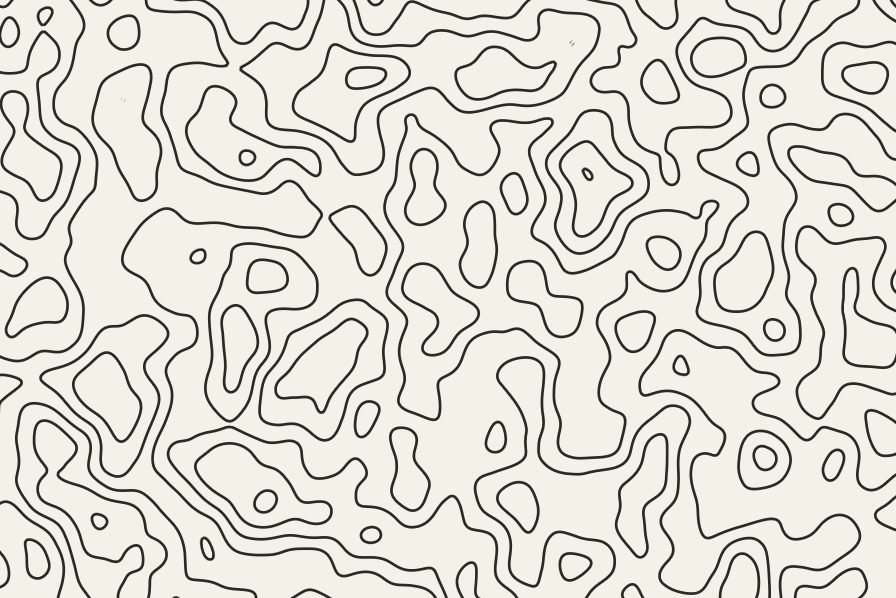
Write a Shadertoy shader that draws this pattern.

```glsl
// Topographic contour map: thin dark height lines on warm off-white paper.

#define CELLS 5.6          // main noise cells per canvas height
#define DETAIL_SCALE 2.1   // frequency of the small bumps, relative to CELLS
#define DETAIL_GAIN 0.40   // strength of the small bumps
#define SWELL_SCALE 0.45   // frequency of the broad swell, relative to CELLS
#define SWELL_GAIN 0.50    // strength of the broad swell
#define LEVEL_STEP 0.232   // height between neighbouring contours
#define LINE_WIDTH 0.0045  // stroke width in canvas heights
#define SLOPE_EPS 0.0012   // offset for measuring the slope
#define PAPER vec3(0.955, 0.945, 0.912)
#define INK vec3(0.170, 0.160, 0.130)

// Integer hash of a lattice point, mapped to 0..1
float hash(ivec2 cell) {
    uvec2 q = uvec2(cell + 4096) * uvec2(1597334673u, 3812015801u);
    uint n = (q.x ^ q.y) * 1597334673u;
    n = (n ^ (n >> 15)) * 2246822519u;
    n ^= n >> 13;
    return float(n >> 8) / 16777216.0;
}

// Slope of a random unit gradient at one cell corner
float cornerRamp(ivec2 cell, vec2 offset) {
    float angle = 6.2831853 * hash(cell);
    return dot(vec2(cos(angle), sin(angle)), offset);
}

// Gradient noise with quintic blending
float gradientNoise(vec2 p) {
    ivec2 cell = ivec2(floor(p));
    vec2 f = fract(p);
    vec2 w = f * f * f * (f * (f * 6.0 - 15.0) + 10.0);
    float a = cornerRamp(cell, f);
    float b = cornerRamp(cell + ivec2(1, 0), f - vec2(1.0, 0.0));
    float c = cornerRamp(cell + ivec2(0, 1), f - vec2(0.0, 1.0));
    float d = cornerRamp(cell + ivec2(1, 1), f - vec2(1.0, 1.0));
    return mix(mix(a, b, w.x), mix(c, d, w.x), w.y);
}

// Terrain: hills, small bumps and a broad swell, each on a turned lattice
float terrain(vec2 p) {
    const mat2 turn = mat2(0.8, 0.6, -0.6, 0.8);
    vec2 q = p * CELLS;
    float height = gradientNoise(q + vec2(7.3, 21.6));
    q = turn * q;
    height += DETAIL_GAIN * gradientNoise(q * DETAIL_SCALE + vec2(41.7, 13.2));
    q = turn * q;
    height += SWELL_GAIN * gradientNoise(q * SWELL_SCALE + vec2(3.4, 67.9));
    return height;
}

void mainImage(out vec4 fragColor, in vec2 fragCoord) {
    vec2 p = fragCoord / iResolution.y;
    float pixel = 1.0 / iResolution.y;

    // Slope by central differences
    vec2 e = vec2(SLOPE_EPS, 0.0);
    vec2 slope = vec2(terrain(p + e.xy) - terrain(p - e.xy),
                      terrain(p + e.yx) - terrain(p - e.yx)) / (2.0 * SLOPE_EPS);

    // Height gap to the nearest level, turned into distance on the canvas
    float gap = abs(fract(terrain(p) / LEVEL_STEP) - 0.5) * LEVEL_STEP;
    float dist = gap / max(length(slope), 0.3);

    // Stroke with an edge one pixel wide
    float stroke = clamp(0.5 + (0.5 * LINE_WIDTH - dist) / pixel, 0.0, 1.0);
    fragColor = vec4(mix(PAPER, INK, stroke), 1.0);
}
```
